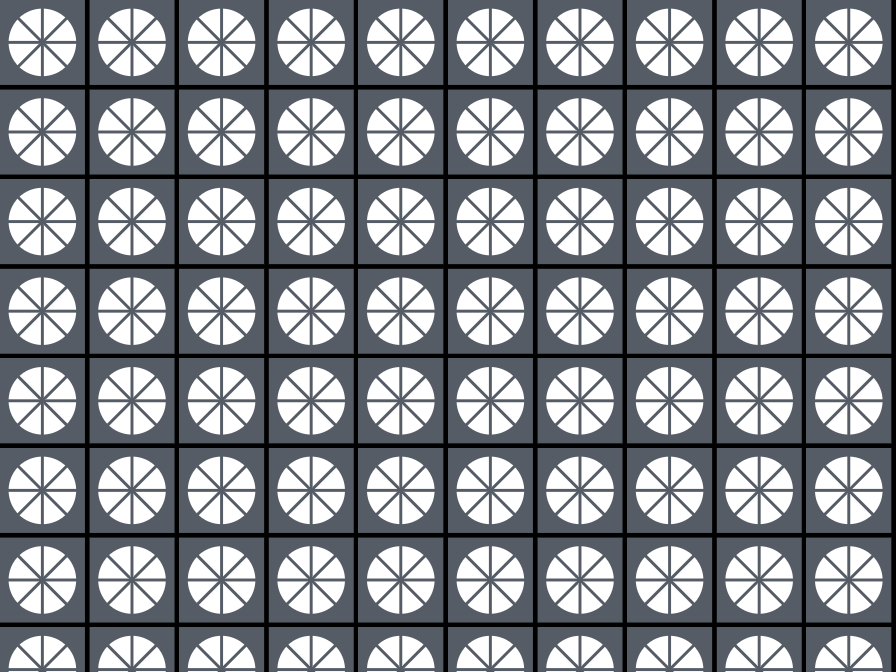
A WebGL 2 fragment shader for this pattern:

```glsl
#version 300 es
precision highp float;
// Square slate tiles, ten across and seven and a half down from the top edge,
// parted by black grout. Each tile holds a white disc cut into eight wedges;
// the disc, spokes and grout are distance functions inside one repeated cell.
uniform vec2 u_resolution;
out vec4 fragColor;

// Coverage of a shape from its signed distance, softened over one pixel.
float coverage(float signedDistance, float pixel) {
    return clamp(0.5 - signedDistance / pixel, 0.0, 1.0);
}

// Distance to the nearest of four lines through the centre, 45 degrees apart.
float spokeDistance(vec2 p) {
    vec2 a = abs(p);
    float upright = min(a.x, a.y);
    float diagonal = abs(a.x - a.y) * 0.70711;
    return min(upright, diagonal);
}

void main() {
    const vec3 slate = vec3(0.337, 0.361, 0.400);
    const vec3 white = vec3(1.0);
    const vec3 grout = vec3(0.0);

    // Cells are one tenth of the canvas width, counted from the top left.
    float pixel = 10.0 / u_resolution.x;
    vec2 fromTopLeft = vec2(gl_FragCoord.x, u_resolution.y - gl_FragCoord.y);
    vec2 cell = fract(fromTopLeft * pixel);
    vec2 p = cell - 0.473;

    // Wedges: the disc with its spokes removed.
    float disc = length(p) - 0.377;
    float spokes = spokeDistance(p) - 0.0165;
    float wedges = coverage(disc, pixel) * (1.0 - coverage(spokes, pixel));
    vec3 color = mix(slate, white, wedges);

    // Grout: a band along the right and lower sides of each cell.
    vec2 toGrout = abs(cell - 0.974) - 0.026;
    float band = coverage(min(toGrout.x, toGrout.y), pixel);
    color = mix(color, grout, band);

    fragColor = vec4(color, 1.0);
}
```
